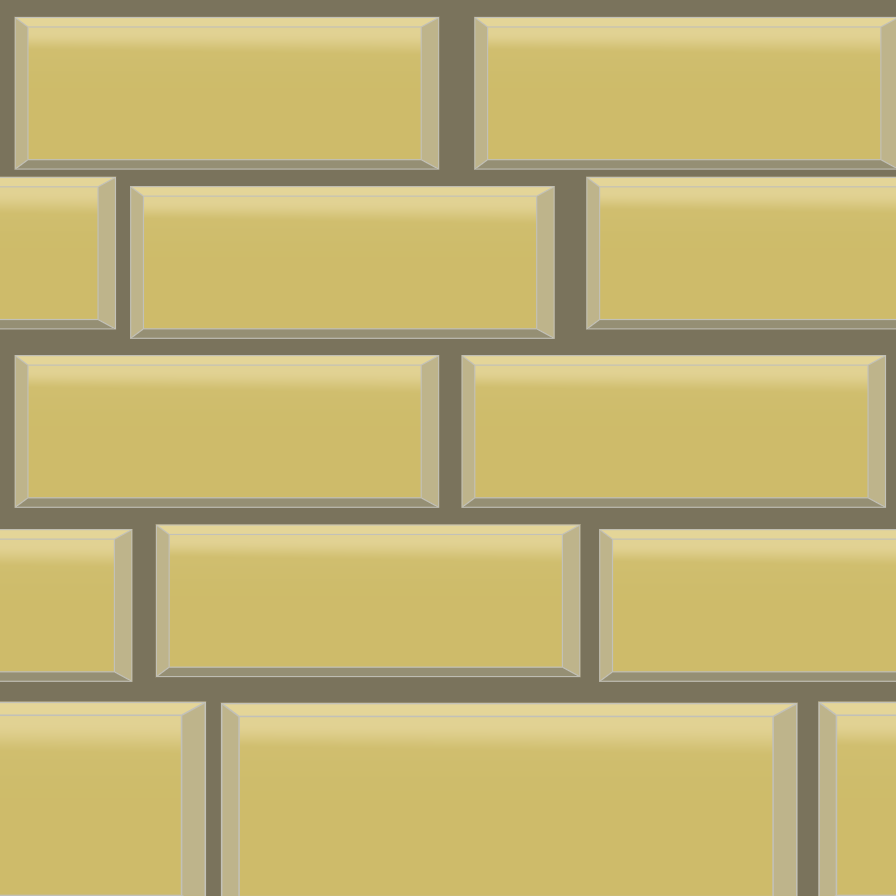
Give the GLSL for this pattern, as a three.js fragment shader.

```glsl
// Five courses of bevelled, glazed bricks in flat dark grout, loosely laid.
// Each course has its own offset and spacing; every brick is one function made of
// rectangle depths: mitred bevels, thin pale outlines and a soft sheen on the face.

varying vec2 vUv;

const vec3 GROUT       = vec3(0.480, 0.450, 0.360);
const vec3 FACE        = vec3(0.806, 0.735, 0.415);
const vec3 SHEEN       = vec3(0.890, 0.830, 0.590);
const vec3 TOP_BEVEL   = vec3(0.895, 0.835, 0.595);
const vec3 SIDE_BEVEL  = vec3(0.745, 0.705, 0.545);
const vec3 UNDER_BEVEL = vec3(0.585, 0.560, 0.455);
const vec3 OUTLINE     = vec3(0.760, 0.755, 0.720);

const vec2 BRICK = vec2(0.4727, 0.1693);
const float LEFT_BEVEL = 0.0143;
const float RIGHT_BEVEL = 0.0195;
const float FLAT_BEVEL = 0.0106;
const float LINE = 0.0013;

struct Course {
  vec2 corner;      // upper left corner of the anchor brick
  float stepLeft;   // spacing to the neighbour on the left
  float stepRight;  // spacing to the neighbour on the right
  float rise;       // how much higher the neighbours sit
  float scale;      // brick size factor
};

Course courseLayout(int row) {
  if (row == 0) return Course(vec2(0.0169, 0.9805), 0.5130, 0.5130, 0.0, 1.0);
  if (row == 1) return Course(vec2(0.1458, 0.7917), 0.4896, 0.5091, 0.0104, 1.0);
  if (row == 2) return Course(vec2(0.0169, 0.6031), 0.4987, 0.4987, 0.0, 1.0);
  if (row == 3) return Course(vec2(0.1745, 0.4141), 0.5000, 0.4948, -0.0052, 1.0);
  return Course(vec2(0.2474, 0.2148), 0.6602, 0.6667, 0.0013, 1.358);
}

// Share of a pixel lying on the positive side of an edge.
float coverage(float depth, float pixel) {
  return clamp(depth / pixel + 0.5, 0.0, 1.0);
}

// Share of a pixel covered by a stroke centred on zero distance.
float stroke(float dist, float width, float pixel) {
  return coverage(dist + 0.5 * width, pixel) - coverage(dist - 0.5 * width, pixel);
}

// Face with a bright band under its top edge, a little deeper to the right.
vec3 glazedFace(vec2 p, vec2 size) {
  float down = 1.0 - p.y / size.y;
  float reach = mix(0.24, 0.29, p.x / size.x);
  float sheen = 1.0 - smoothstep(0.10, reach, down);
  float glow = 0.12 * (1.0 - smoothstep(0.15, 0.50, down));
  return mix(FACE, SHEEN, max(0.92 * sheen, glow));
}

// Colour and opacity of a brick whose lower left corner is at zero.
vec4 bevelledBrick(vec2 p, vec2 size, float pixel) {
  vec2 bevel = vec2(p.x < 0.5 * size.x ? LEFT_BEVEL : RIGHT_BEVEL, FLAT_BEVEL);
  vec2 inset = min(p, size - p);
  vec2 ramp = inset / bevel;

  float outer = min(inset.x, inset.y);
  float inner = min(inset.x - bevel.x, inset.y - bevel.y);
  float mitre = (ramp.y - ramp.x) / length(1.0 / bevel);

  // Bevel planes, then the face
  vec3 flatPlane = p.y > 0.5 * size.y ? TOP_BEVEL : UNDER_BEVEL;
  vec3 color = mix(flatPlane, SIDE_BEVEL, coverage(mitre, pixel));
  float face = coverage(inner, pixel);
  color = mix(color, glazedFace(p, size), face);

  // Outlines along the rim, the face and the four mitres
  float lines = stroke(mitre, LINE, pixel) * coverage(outer, pixel) * (1.0 - face);
  lines = max(lines, stroke(inner, LINE, pixel));
  lines = max(lines, stroke(outer, LINE, pixel));
  color = mix(color, OUTLINE, lines);

  return vec4(color, coverage(outer + 0.5 * LINE, pixel));
}

void main() {
  float pixel = fwidth(vUv.y);
  vec3 color = GROUT;

  for (int row = 0; row < 5; row++) {
    Course course = courseLayout(row);
    for (int column = -1; column <= 1; column++) {
      float side = float(column);
      float spacing = column < 0 ? course.stepLeft : course.stepRight;
      vec2 corner = course.corner + vec2(side * spacing, abs(side) * course.rise);
      vec2 p = (vUv - corner) / course.scale + vec2(0.0, BRICK.y);
      vec4 brick = bevelledBrick(p, BRICK, pixel / course.scale);
      color = mix(color, brick.rgb, brick.a);
    }
  }

  gl_FragColor = vec4(color, 1.0);
}
```
